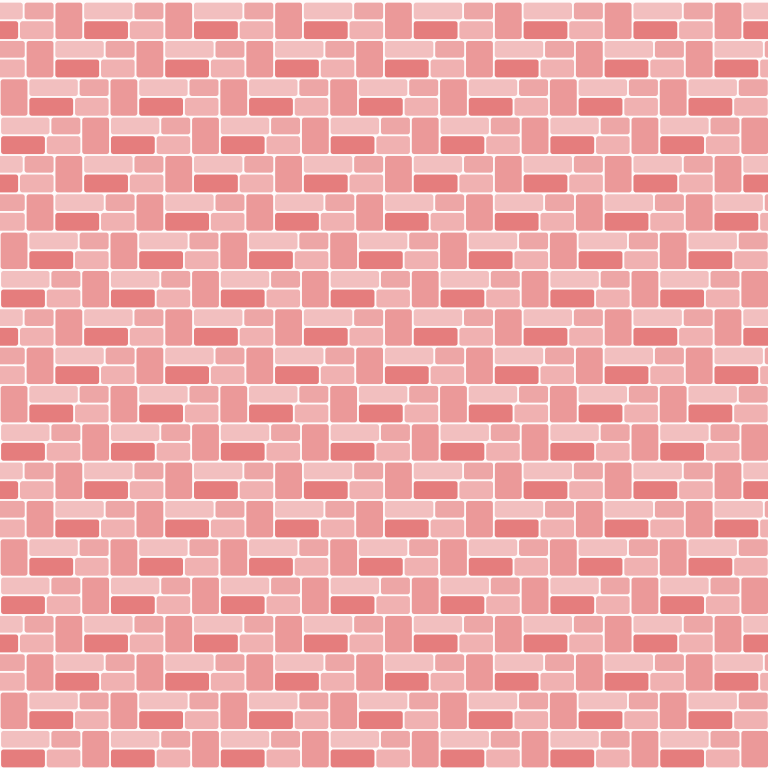
Reproduce this pattern procedurally as a WebGL 2 fragment shader.

```glsl
#version 300 es
precision highp float;

uniform vec2 u_resolution;
out vec4 fragColor;

// Signed distance to a rounded rectangle spanning two corners
float roundedBox(vec2 p, vec2 lo, vec2 hi, float radius) {
    vec2 q = abs(p - 0.5 * (lo + hi)) - 0.5 * (hi - lo) + radius;
    return length(max(q, 0.0)) + min(max(q.x, q.y), 0.0) - radius;
}

void main() {
    // One unit is the height of a course, counted down from the top
    float coursesPerCanvas = 20.036;
    vec2 p = gl_FragCoord.xy / u_resolution;
    p = vec2(p.x, 1.0 - p.y) * coursesPerCanvas - vec2(0.0, 0.044);
    float pixel = coursesPerCanvas / min(u_resolution.x, u_resolution.y);

    // Each course is shifted, in a cycle of four
    float course = max(floor(p.y), 0.0);
    float shifts[4] = float[4](1.422, 0.670, -0.008, 2.121);
    float period = 2.866;
    vec2 cell = vec2(mod(p.x - shifts[int(course) % 4], period), p.y - course);

    // Upright brick by default
    vec2 lo = vec2(0.0);
    vec2 hi = vec2(0.749, 1.0);
    vec3 brick = vec3(0.922, 0.600, 0.600);

    // Two stacked layers of flat bricks beside it
    if (cell.x > hi.x) {
        bool upper = cell.y < 0.485;
        float joint = upper ? 2.061 : 1.941;
        bool first = cell.x < joint;
        lo = vec2(first ? 0.749 : joint, upper ? 0.0 : 0.485);
        hi = vec2(first ? joint : period, upper ? 0.485 : 1.0);
        vec3 upperColor = first ? vec3(0.948, 0.748, 0.748) : vec3(0.929, 0.650, 0.650);
        vec3 lowerColor = first ? vec3(0.898, 0.490, 0.490) : vec3(0.943, 0.695, 0.695);
        brick = upper ? upperColor : lowerColor;
    }

    // Inset by half the mortar width and smooth the edge
    float d = roundedBox(cell, lo + 0.0245, hi - 0.0245, 0.068);
    vec3 mortar = vec3(1.0, 0.98, 0.98);
    fragColor = vec4(mix(mortar, brick, clamp(0.5 - d / pixel, 0.0, 1.0)), 1.0);
}
```
